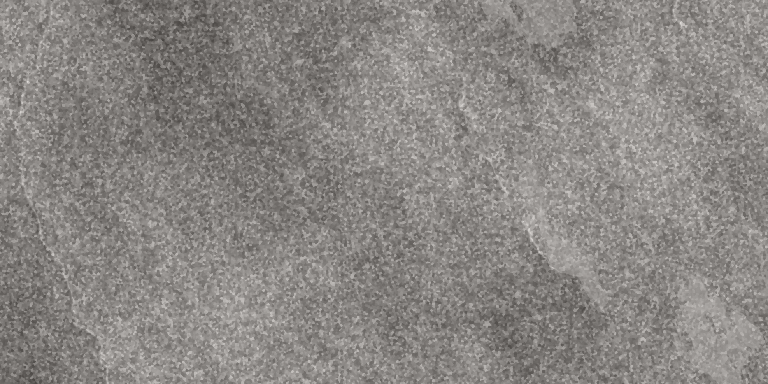
Reproduce this texture procedurally as a WebGL 2 fragment shader.

```glsl
#version 300 es
precision highp float;

// Grey slate: fine mineral grain over broad mottling and slanting streaks,
// with pale flaked patches and thin cleft ridges running down to the right.
// All noise is smoothed cellular noise, layered and stretched along the cleft.

uniform vec2 u_resolution;
out vec4 fragColor;

const vec2 CLEFT = vec2(0.6, -0.8);   // direction of the layers

vec3 hash3(vec2 p) {
    vec3 q = fract(p.xyx * vec3(0.1031, 0.1030, 0.0973));
    q += dot(q, q.yxz + 33.33);
    return fract((q.xxy + q.yzz) * q.zyx);
}

// Random cell values, blended by distance to jittered cell points; 0 to 1.
float cells(vec2 p, float sharpness) {
    vec2 id = floor(p), f = p - id;
    float sum = 0.0, total = 1e-5;
    for (int j = -1; j <= 1; j++)
    for (int i = -1; i <= 1; i++) {
        vec2 o = vec2(i, j);
        vec3 h = hash3(id + o + 200.0);
        vec2 d = o + h.xy - f;
        float w = exp(-sharpness * dot(d, d));
        sum += w * h.z;
        total += w;
    }
    return sum / total;
}

// Layered cellular noise, centred on zero.
float layers(vec2 p, int octaves, float gain) {
    float sum = 0.0, amp = 1.0, total = 0.0;
    for (int i = 0; i < octaves; i++) {
        sum += amp * (cells(p, 6.0) - 0.5);
        total += amp;
        amp *= gain;
        p = p * 2.1 + vec2(17.3, 9.1);
    }
    return sum / total;
}

// Coordinates along and across the cleft.
vec2 alongCleft(vec2 p) {
    return vec2(dot(p, CLEFT), dot(p, vec2(-CLEFT.y, CLEFT.x)));
}

// Soft oval spot, long in the cleft direction.
float spot(vec2 p, vec2 centre, vec2 radius) {
    vec2 d = alongCleft(p - centre) / radius;
    return exp(-dot(d, d));
}

float softRamp(float t) { return 0.5 * (t + sqrt(t * t + 0.004)); }

// Signed distance to a bent ridge: x at the knee, slopes below and above it.
float ridgeSide(vec2 p, vec2 knee, float below, float above) {
    float x = knee.x + below * softRamp(knee.y - p.y) + above * softRamp(p.y - knee.y);
    return 0.87 * (p.x - x);
}

// Pale crest with a thin shadow on its left side.
float ridgeShade(float d, float width) {
    float crest = exp(-d * d / (width * width));
    float shadow = exp(-abs(d + 2.5 * width) / (2.5 * width)) * smoothstep(width, -width, d);
    return 0.13 * crest - 0.06 * shadow;
}

// Coverage of ragged flakes; a higher bias gives more of them.
float flakes(vec2 p, float bias) {
    float n = layers(alongCleft(p) * vec2(4.5, 9.0) + 31.0, 5, 0.62);
    return smoothstep(0.10, 0.15, n + bias);
}

void main() {
    vec2 p = gl_FragCoord.xy / u_resolution.y;
    float pixel = 1.0 / u_resolution.y;
    float width = max(0.0035, pixel);

    // Ridges, roughened by noise
    float wobble = layers(p * 9.0 + 5.0, 4, 0.55);
    vec2 bent = p + vec2(0.08 * wobble, 0.0);
    float left = ridgeSide(bent, vec2(0.02, 0.60), 0.46, 0.30);
    float middle = ridgeSide(bent, vec2(1.21, 0.67), 0.64, 0.0);
    float right = ridgeSide(bent, vec2(1.77, 0.93), 0.50, 0.0);

    // Broad mottling and streaks
    float broad = layers(p * 3.0 + 2.0, 4, 0.5);
    float streak = layers(alongCleft(p) * vec2(5.0, 17.0) + 60.0, 4, 0.6);
    float tone = 0.535 + 0.19 * broad + 0.14 * streak;
    tone -= 0.055 * spot(p, vec2(0.52, 0.78), vec2(0.35, 0.36));
    tone += 0.035 * spot(p, vec2(0.50, 0.20), vec2(0.40, 0.22));
    tone -= 0.030 * spot(p, vec2(1.30, 0.10), vec2(0.28, 0.15));
    tone -= 0.050 * smoothstep(0.03, -0.02, left) * smoothstep(0.70, 0.50, p.y);

    // Flaked band beside the middle ridge, and a few loose chips
    float band = smoothstep(-0.01, 0.04, middle) * smoothstep(0.55, 0.25, middle);
    float hollow = spot(p, vec2(1.48, 0.58), vec2(0.17, 0.08));
    float bias = mix(-0.27, 0.05, band) - 0.22 * hollow;
    bias += 0.10 * spot(p, vec2(1.33, 0.54), vec2(0.22, 0.06));
    bias += 0.17 * spot(p, vec2(0.55, 0.15), vec2(0.25, 0.13));
    bias += 0.17 * spot(p, vec2(0.93, 0.62), vec2(0.12, 0.07));
    float flake = flakes(p, bias);
    float relief = flake - flakes(p + vec2(-0.005, 0.005), bias);
    tone += 0.02 * band - 0.055 * hollow;
    tone = mix(tone, 0.625 + 0.12 * streak, 0.8 * flake) + 0.035 * relief;

    // Ridge lines, partly worn away
    float worn = smoothstep(-0.16, 0.10, wobble + 0.5 * broad);
    tone += ridgeShade(left, width) * mix(0.5, 1.0, worn);
    tone += ridgeShade(middle, width) * worn * smoothstep(0.85, 0.75, p.y);
    tone += ridgeShade(right, width) * worn * smoothstep(0.60, 0.70, p.y);

    // Mineral grain, calmer on the flakes
    float fine = cells(p * 165.0, 10.0) - 0.5;
    float coarse = cells(p * 80.0 + 7.0, 8.0) - 0.5;
    float grain = 0.20 * fine + 0.08 * coarse + 0.05 * smoothstep(0.25, 0.45, fine);
    tone += grain * mix(1.0, 0.6, flake);

    fragColor = vec4(clamp(tone + vec3(0.0, -0.014, -0.026), 0.0, 1.0), 1.0);
}
```
